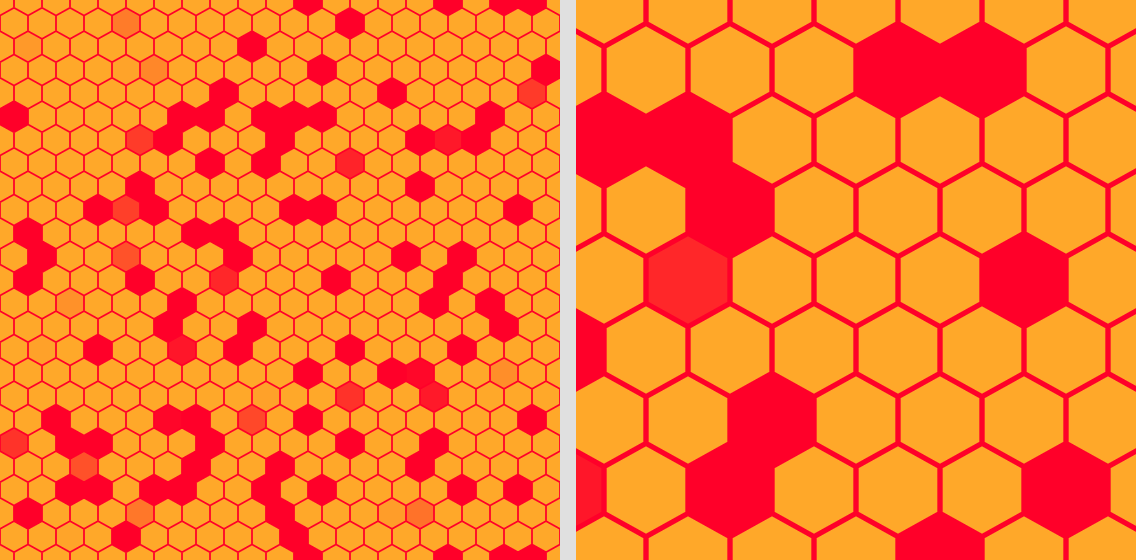
Left, the full canvas; right, a detail of the centre.
This pattern is drawn by a Shadertoy shader. Its source:

```glsl
const vec3 HONEY = vec3(1.0, 0.66, 0.16);
const vec3 RED = vec3(1.0, 0.0, 0.16);
const vec2 REPEATS = vec2(20.0, 12.0); // columns, pairs of staggered rows

// Integer hash of a cell, 0 to 1
float cellHash(uvec2 cell) {
    uint h = cell.x * 1597334677u ^ cell.y * 3812015801u;
    h = (h ^ (h >> 16)) * 2146121005u;
    h = (h ^ (h >> 15)) * 2221713035u;
    h ^= h >> 16;
    return float(h >> 8) / 16777216.0;
}

// Distance from a pointy-top hexagon's centre to its boundary is 0.5
float hexRadius(vec2 offset) {
    offset = abs(offset);
    return max(offset.x, dot(offset, vec2(0.5, 0.866025)));
}

void mainImage(out vec4 fragColor, in vec2 fragCoord) {
    vec2 grid = fragCoord / iResolution.xy * REPEATS;
    vec2 stretch = vec2(1.0, 1.732051);

    // Nearest centre of two interleaved rectangular lattices
    vec2 evenCentre = floor(grid + 0.5);
    vec2 oddCentre = floor(grid) + 0.5;
    vec2 evenOffset = (grid - evenCentre) * stretch;
    vec2 oddOffset = (grid - oddCentre) * stretch;
    bool isEven = dot(evenOffset, evenOffset) < dot(oddOffset, oddOffset);
    vec2 centre = isEven ? evenCentre : oddCentre;
    vec2 offset = isEven ? evenOffset : oddOffset;

    // Mostly honey cells, some red, a few in between; wraps at the canvas edges
    uvec2 cell = uvec2(mod(centre, REPEATS) * 2.0 + 0.5);
    float heat = clamp((cellHash(cell) - 0.797) / 0.053, 0.0, 1.0);
    vec3 fill = mix(HONEY, RED, heat);

    // Red outline shared by neighbouring cells
    float pixel = REPEATS.x / iResolution.x;
    float inside = clamp((0.468 - hexRadius(offset)) / pixel + 0.5, 0.0, 1.0);
    fragColor = vec4(mix(RED, fill, inside), 1.0);
}
```
